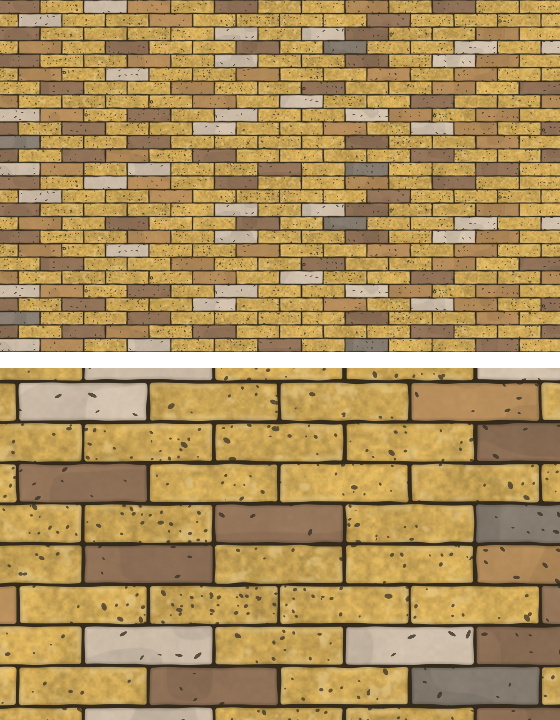
Top, the full canvas; bottom, a detail of the centre.
Give the GLSL for this texture, as a Shadertoy shader.

```glsl
#define ROWS 26.0
#define BRICKS_ACROSS 12.854
#define SHIFT_X 0.08
#define REPEAT_ROWS 13.0
#define BRICK_LENGTH 3.22
#define JOINT_HALF 0.036
#define EDGE_WOBBLE 0.045
#define CORNER 0.07
#define GRAIN 0.30

const vec3 YELLOW = vec3(0.79, 0.645, 0.335);
const vec3 TAN    = vec3(0.71, 0.55, 0.355);
const vec3 BROWN  = vec3(0.57, 0.45, 0.345);
const vec3 PALE   = vec3(0.81, 0.745, 0.665);
const vec3 GREY   = vec3(0.53, 0.49, 0.44);
const vec3 JOINT  = vec3(0.20, 0.165, 0.11);
const vec3 CREAM  = vec3(0.89, 0.78, 0.53);
const vec3 SPECK  = vec3(0.23, 0.20, 0.15);

float hash(vec2 p) {
    vec3 q = fract(vec3(p.xyx) * 0.1031);
    q += dot(q, q.yzx + 33.33);
    return fract((q.x + q.y) * q.z);
}

float noise(vec2 p) {
    vec2 i = floor(p), f = fract(p);
    f = f * f * (3.0 - 2.0 * f);
    return mix(mix(hash(i), hash(i + vec2(1, 0)), f.x),
               mix(hash(i + vec2(0, 1)), hash(i + vec2(1, 1)), f.x), f.y);
}

float fbm(vec2 p) {
    return 0.55 * noise(p) + 0.3 * noise(p * 2.1 + 7.0) + 0.15 * noise(p * 4.3 + 19.0);
}

float boxDistance(vec2 p, vec2 halfSize, float radius) {
    vec2 q = abs(p) - halfSize + radius;
    return length(max(q, 0.0)) + min(max(q.x, q.y), 0.0) - radius;
}

// Scattered oblong pits, one at most in each grid cell
float pits(vec2 p, float size, float chance, float stretch, float aa) {
    vec2 id = floor(p / size), f = fract(p / size) - 0.5;
    vec2 jitter = vec2(hash(id + 3.1), hash(id + 8.7)) - 0.5;
    vec2 q = (f - 0.4 * jitter) * size;
    float angle = (hash(id + 15.3) - 0.5) * 2.6;
    q = mat2(cos(angle), sin(angle), -sin(angle), cos(angle)) * q;
    float radius = size * mix(0.10, 0.25, hash(id + 21.9));
    float d = length(q * vec2(1.0, stretch)) - radius;
    return step(hash(id + 31.7), chance) * (1.0 - smoothstep(-aa, aa, d));
}

// Brick kind: 0 yellow, 1 tan, 2 brown, 3 pale, 4 grey
int brickKind(vec2 id) {
    float h = fract(id.x * 0.618 + hash(vec2(id.y, 4.0)) + 0.3 * hash(id + 50.0));
    return h < 0.55 ? 0 : h < 0.71 ? 1 : h < 0.87 ? 2 : h < 0.96 ? 3 : 4;
}

vec3 brickColor(int kind, vec2 id, vec2 p, float edge, float aa) {
    float tone = hash(id + 71.0) - 0.5;
    float cloud = fbm(p * 1.4) - 0.5;
    float grain = fbm(p * 7.0) - 0.5;

    if (kind == 0) {
        // Sandy face, pale worn rim and clustered dark pits
        vec3 c = YELLOW * (1.0 + 0.08 * tone + 0.18 * cloud + GRAIN * grain);
        float wear = smoothstep(0.22, 0.03, edge) * smoothstep(0.4, 0.7, noise(p * 2.3 + 5.0));
        float bloom = smoothstep(0.61, 0.82, fbm(p * 2.6 + 40.0));
        c = mix(c, CREAM, max(0.55 * wear, 0.6 * bloom));
        float cluster = smoothstep(0.35, 0.75, noise(p * 0.9 + 12.0));
        float marks = max(pits(p, 0.23, 0.08 + 0.3 * cluster, 1.3, aa),
                          pits(p + 9.4, 0.40, 0.04 + 0.26 * cluster, 1.6, aa));
        return mix(c, SPECK * 1.15, 0.8 * marks);
    }

    // Smooth faces with sparse pits, longer on the pale bricks
    vec3 c = kind == 1 ? TAN : kind == 2 ? BROWN : kind == 3 ? PALE : GREY;
    c *= 1.0 + 0.07 * tone + 0.07 * cloud + 0.06 * grain;
    float stain = smoothstep(0.58, 0.62, noise(p * 0.7 + 60.0));
    c *= 1.0 - 0.06 * stain;
    float marks = kind == 3 ? pits(p, 0.46, 0.36, 2.6, aa)
                            : pits(p, 0.36, 0.30, 1.9, aa);
    return mix(c, SPECK, 0.8 * marks);
}

void mainImage(out vec4 fragColor, in vec2 fragCoord) {
    vec2 uv = fragCoord / iResolution.xy;
    float aa = 0.6 * ROWS / iResolution.y;

    // Running bond; the odd repeat height leaves two aligned courses
    float y = mod((1.0 - uv.y) * ROWS, REPEAT_ROWS);
    float row = floor(y);
    float x = uv.x * BRICKS_ACROSS + SHIFT_X + 0.5 * mod(row, 2.0);
    vec2 id = vec2(floor(x), row);
    vec2 local = (vec2(fract(x), fract(y)) - 0.5) * vec2(BRICK_LENGTH, 1.0);
    vec2 p = vec2(x * BRICK_LENGTH, y) + 17.0 * hash(id + 90.0);

    // Uneven outline against the dark joint
    float wobble = EDGE_WOBBLE * (noise(p * 2.2) - 0.4);
    vec2 halfSize = vec2(BRICK_LENGTH, 1.0) * 0.5 - JOINT_HALF;
    float d = boxDistance(local, halfSize, CORNER) + wobble;

    int kind = brickKind(id);
    vec3 color = brickColor(kind, id, p, -d, aa);

    // Occasional ringed hole near a brick end
    vec2 hole = local - vec2(-1.43, 0.28 * (hash(id + 6.0) - 0.5));
    float ring = abs(length(hole) - 0.085) - 0.03;
    color = mix(color, SPECK, step(hash(id + 120.0), 0.07) * (1.0 - smoothstep(-aa, aa, ring)));

    color *= mix(0.86, 1.0, smoothstep(0.0, 0.09, -d));
    color = mix(color, JOINT, smoothstep(-aa, aa, d));
    fragColor = vec4(clamp(color, 0.0, 1.0), 1.0);
}
```
